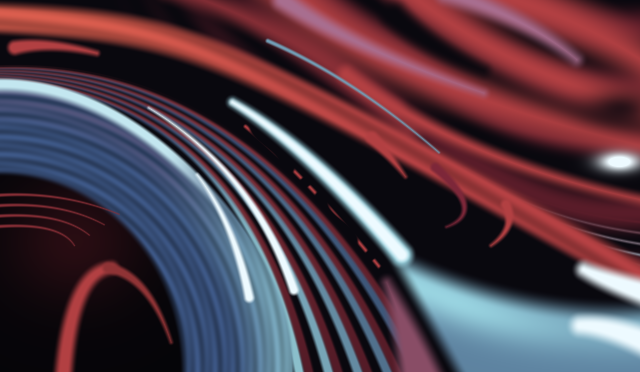
Reproduce this background procedurally as a Shadertoy shader.

```glsl
// Glossy liquid folds: a steel-blue ring at lower left, a fan of strands around it,
// a red ridge sweeping across, blurred red streams above and a cyan pool below.
// Built from tapered quadratic curves, a polar ring and layered sines.

const vec3 INK = vec3(.035, .03, .055), WINE = vec3(.35, .11, .16);
const vec3 RED = vec3(.7, .25, .26), CORAL = vec3(.84, .36, .3);
const vec3 MAUVE = vec3(.66, .43, .56), STEEL = vec3(.21, .3, .46);
const vec3 CYAN = vec3(.6, .83, .88), WHITE = vec3(.93, .98, 1.);
const float RING_OUTER = .788, RING_INNER = .515;
const float FAR_BLUR = .55, NEAR_BLUR = .3;  // edge softness per stroke width
const int FAN_COUNT = 15;

vec2 p;      // position in canvas heights
vec3 col;    // colour painted so far
float blur;  // softness of the strokes being painted

// Distance to a quadratic curve and the position along it
vec2 curve(vec2 a, vec2 b, vec2 c) {
  float t = clamp(dot(p - a, c - a) / dot(c - a, c - a), 0., 1.);
  for (int i = 0; i < 5; i++) {
    vec2 q = mix(mix(a, b, t), mix(b, c, t), t);
    vec2 tangent = 2. * mix(b - a, c - b, t);
    t = clamp(t + dot(p - q, tangent) / dot(tangent, tangent), 0., 1.);
  }
  return vec2(length(p - mix(mix(a, b, t), mix(b, c, t), t)), t);
}

float inside(float d, float soft) {
  soft = max(soft, 1. / iResolution.y);
  return 1. - smoothstep(-soft, soft, d);
}

void paint(vec3 tint, float alpha) { col = mix(col, tint, clamp(alpha, 0., 1.)); }

// Paints a curve through a, b, c whose half width runs from w0 to w1
void stroke(vec3 tint, float ax, float ay, float bx, float by,
            float cx, float cy, float w0, float w1) {
  vec2 h = curve(vec2(ax, ay), vec2(bx, by), vec2(cx, cy));
  paint(tint, inside(h.x - mix(w0, w1, h.y), .002 + blur * (w0 + w1)));
}

float glow(vec2 center, vec2 size) {
  vec2 q = (p - center) / size;
  return exp(-dot(q, q));
}

// Out-of-focus streams above the ridge
void streams() {
  blur = FAR_BLUR;
  float w = p.y - .52 - .48 * exp(1.52 - 2. * p.x);
  float fold = .5 + .5 * sin(w * 38. + 2. * sin(p.x * 5.));
  col = mix(INK, WINE, fold * smoothstep(.25, 1., p.x));
  stroke(mix(WINE, RED, .5), .45, 1.03, .78, .94, 1.1, .66, .02, .03);
  stroke(RED, 1.05, 1.06, 1.35, .8, 1.78, .7, .035, .04);
  stroke(RED, 1.18, 1.05, 1.52, .99, 1.78, .8, .06, .04);
  stroke(RED, .74, 1.05, 1.02, .77, 1.76, .6, .06, .03);
  stroke(MAUVE, .76, 1., .95, .87, 1.3, .75, .025, .005);
  stroke(MAUVE, 1.2, 1.02, 1.42, .95, 1.55, .84, .025, .01);
  stroke(INK, 1.06, .96, 1.15, .87, 1.3, .81, .03, .01);
  paint(INK, .8 * glow(vec2(1.67, .71), vec2(.09, .045)));
  stroke(INK, 1.1, .7, 1.35, .57, 1.76, .52, .01, .05);
  stroke(RED, .93, .8, 1.25, .56, 1.76, .455, .02, .01);
  paint(WHITE, 1.3 * glow(vec2(1.665, .565), vec2(.055, .025)));
  for (int i = 0; i < 5; i++) {
    float drop = .022 * float(i);
    stroke(mix(WINE, CYAN, float(i) / 5.), 1.25, .55 - drop * .5,
           1.48, .42 - drop, 1.76, .4 - drop * 1.4, .001, .003);
  }
}

// Red ridge, the dark trough below it and its small reflections
void ridge() {
  blur = NEAR_BLUR;
  float s = p.x - .45;
  float v = (p.y - .977 + .28 * (s + sqrt(s * s + .09))) / (1. + .12 * p.x);
  paint(INK, inside(v - .01, .02));
  vec3 body = mix(CORAL, RED, smoothstep(.1, 1.2, p.x));
  paint(body * (.9 + .12 * sin(v * 120. + p.x * 4.)), inside(abs(v) - .036, .016));
  stroke(mix(STEEL, CYAN, .6), .72, .89, .95, .79, 1.18, .59, .005, .002);
  stroke(RED, .04, .872, .13, .89, .26, .857, .018, .006);
  stroke(RED, 1., .63, 1.05, .58, 1.09, .525, .016, .003);
  stroke(WINE * 1.4, 1.17, .55, 1.31, .43, 1.2, .39, .012, .002);
  stroke(RED, 1.36, .45, 1.39, .39, 1.32, .34, .013, .003);
}

// Cyan pool with the bright arc that runs into it
void pool() {
  float x = p.x - 1.07;
  float depth = .33 - .48 * x + .4 * x * x - p.y;
  float side = x + .025 - .56 * (.32 - p.y);
  float crest = (depth - .075) / .07;
  float shine = exp(-crest * crest) * (1. - .45 * smoothstep(1.2, 1.6, p.x));
  paint(mix(STEEL, CYAN, .4 + .6 * shine),
        smoothstep(-.015, .06, depth) * smoothstep(-.02, .035, side));
  stroke(WHITE, 1.57, .275, 1.63, .245, 1.76, .205, .018, .034);
  stroke(WHITE, 1.56, .125, 1.64, .125, 1.76, .07, .022, .036);
  for (int i = 0; i < 2; i++) {
    float core = 1. - .4 * float(i);
    stroke(i == 0 ? CYAN : WHITE, .625, .725, .83, .605, 1.08, .315, .01 * core, .028 * core);
  }
}

// Strands that leave the left edge together and spread toward the bottom
void fan() {
  for (int i = 0; i < FAN_COUNT; i++) {
    float f = float(i) / float(FAN_COUNT - 1);
    vec2 bend = mix(vec2(.67, .75), vec2(.72, .86), f);
    vec2 h = curve(vec2(-.02, .79 + .03 * f), bend, vec2(.81 + .38 * f, -.03));
    vec3 cool = mix(STEEL, CYAN, smoothstep(.3, .8, h.y) * (1. - f));
    vec3 tint = i % 3 == 0 ? cool : i % 3 == 1 ? mix(RED, WINE, h.y) : INK;
    paint(tint, .9 * inside(h.x - mix(.002, .013, h.y), .006));
  }
  stroke(WHITE, .4, .71, .68, .54, .79, .22, .002, .012);
  stroke(mix(WINE, MAUVE, .6), 1.04, .24, 1.1, .1, 1.14, -.05, .008, .06);
  float flecks = smoothstep(-.3, .5, sin(p.x * 75. + 3. * sin(p.y * 31.)));
  stroke(mix(col, RED, flecks), .66, .66, .82, .53, 1.03, .27, .004, .004);
}

// Brushed ring and the dark hollow inside it
void ring() {
  float r = length(p), angle = atan(p.y, p.x), bulge = sin(2. * angle);
  float outer = RING_OUTER - .035 * bulge * bulge;
  float k = clamp((r - RING_INNER) / (outer - RING_INNER), 0., 1.);
  float brush = .5 + .25 * sin(r * 145. + angle * 3.) + .25 * sin(r * 263. - angle * 5.);
  float low = 1. - smoothstep(.25, 1., angle);
  vec3 metal = STEEL * (.78 + .38 * brush);
  metal = mix(metal, MAUVE * .7, .35 * brush * smoothstep(.5, .8, k) * (1. - low));
  metal = mix(metal, CYAN * (.75 + .2 * brush), .75 * low * smoothstep(.35, .95, k));
  metal = mix(metal, mix(CYAN, WHITE, .5), smoothstep(.84, .93, k) * smoothstep(.55, .95, angle));
  paint(metal, inside(r - outer, .006));
  stroke(WHITE, .53, .53, .63, .4, .67, .2, .003, .012);
  vec3 hollow = mix(INK * .6, WINE * .45, glow(vec2(.2, .35), vec2(.18, .16)));
  paint(hollow, inside(length(p * vec2(1.04, .96)) - RING_INNER, .012));
  for (int i = 0; i < 4; i++) {
    float y = .39 + .028 * float(i);
    stroke(mix(WINE, RED, .5), -.02, y, .16, y + .015, .2 + .04 * float(i), y - .05, .004, .001);
  }
  stroke(RED, .17, -.02, .19, .27, .3, .28, .022, .015);
  stroke(RED * .8, .29, .28, .4, .26, .46, .08, .014, .003);
}

void mainImage(out vec4 fragColor, in vec2 fragCoord) {
  p = fragCoord / iResolution.y;
  streams();
  ridge();
  pool();
  fan();
  ring();
  fragColor = vec4(col, 1.);
}
```
